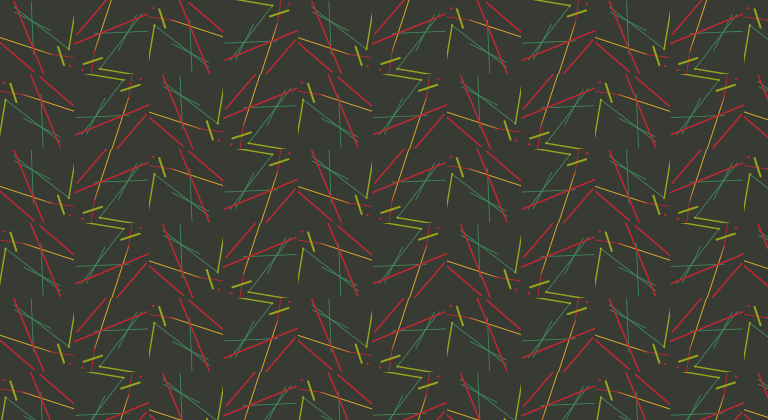
Reproduce this pattern procedurally as a Shadertoy shader.

```glsl
#define TILES_ACROSS 10.32
#define THIN_WIDTH 0.011
#define RED_WIDTH 0.020
#define OLIVE_WIDTH 0.019
#define BAR_WIDTH 0.027
#define DOT_SIZE 0.030
#define GROUND vec3(0.22, 0.23, 0.20)
#define GREEN vec3(0.25, 0.55, 0.38)
#define RED vec3(0.77, 0.15, 0.20)
#define OLIVE vec3(0.60, 0.65, 0.11)
#define YELLOW vec3(0.88, 0.68, 0.17)

float segmentDistance(vec2 p, vec2 a, vec2 b) {
    vec2 ab = b - a;
    vec2 ap = p - a;
    float t = clamp(dot(ap, ab) / max(dot(ab, ab), 1e-5), 0.0, 1.0);
    return length(ap - ab * t);
}

// Box-filtered coverage, also correct for lines thinner than a pixel
float coverage(float d, float width, float pixel) {
    float h = 0.5 * width;
    return clamp((h - d) / pixel + 0.5, 0.0, 1.0)
         - clamp((-h - d) / pixel + 0.5, 0.0, 1.0);
}

void stroke(inout vec3 color, vec2 p, vec2 a, vec2 b, float width, vec3 ink, float pixel) {
    color = mix(color, ink, coverage(segmentDistance(p, a, b), width, pixel));
}

// Quarter turns alternate along columns and flip between rows
vec2 turnTile(vec2 p, vec2 cell) {
    int turns = int(mod(cell.x + 2.0 * cell.y, 4.0));
    for (int i = 0; i < turns; i++) p = vec2(p.y, 1.0 - p.x);
    return p;
}

vec3 drawMotif(vec2 p, float pixel) {
    vec3 color = GROUND;
    vec2 joint = vec2(0.69, 0.73);
    vec2 corner = vec2(0.925, 0.66);
    vec2 dotCenter = vec2(0.94, 0.89);

    // Fine green strands
    stroke(color, p, vec2(0.42, 0.02), vec2(0.45, 0.73), THIN_WIDTH, GREEN, pixel);
    stroke(color, p, vec2(0.20, 0.165), vec2(0.68, 0.41), THIN_WIDTH, GREEN, pixel);
    stroke(color, p, vec2(0.19, 0.095), corner, THIN_WIDTH, GREEN, pixel);

    // Yellow strand with a red tail
    vec3 strandInk = mix(YELLOW, RED, 0.5 * smoothstep(0.5, 0.7, p.x));
    stroke(color, p, vec2(-0.1, 0.472), joint, THIN_WIDTH * 1.15, strandInk, pixel);
    stroke(color, p, joint, vec2(1.0, 0.775), THIN_WIDTH, RED, pixel);

    // Bold red lines
    stroke(color, p, vec2(0.19, 0.02), vec2(0.59, 1.0), RED_WIDTH, RED, pixel);
    stroke(color, p, vec2(0.0, 0.57), vec2(0.46, 0.965), RED_WIDTH, RED, pixel);

    // Olive line, short bar and dots
    stroke(color, p, vec2(1.017, 0.11), corner, OLIVE_WIDTH, OLIVE, pixel);
    stroke(color, p, vec2(0.78, 0.63), vec2(0.86, 0.875), BAR_WIDTH, OLIVE, pixel);
    stroke(color, p, corner, corner, DOT_SIZE * 0.9, OLIVE, pixel);
    stroke(color, p, dotCenter, dotCenter, DOT_SIZE, RED, pixel);
    return color;
}

void mainImage(out vec4 fragColor, in vec2 fragCoord) {
    float pixel = TILES_ACROSS / iResolution.x;
    vec2 grid = vec2(fragCoord.x, iResolution.y - fragCoord.y) * pixel;
    vec2 cell = floor(grid);
    vec2 p = turnTile(fract(grid), cell);
    fragColor = vec4(drawMotif(p, pixel), 1.0);
}
```
